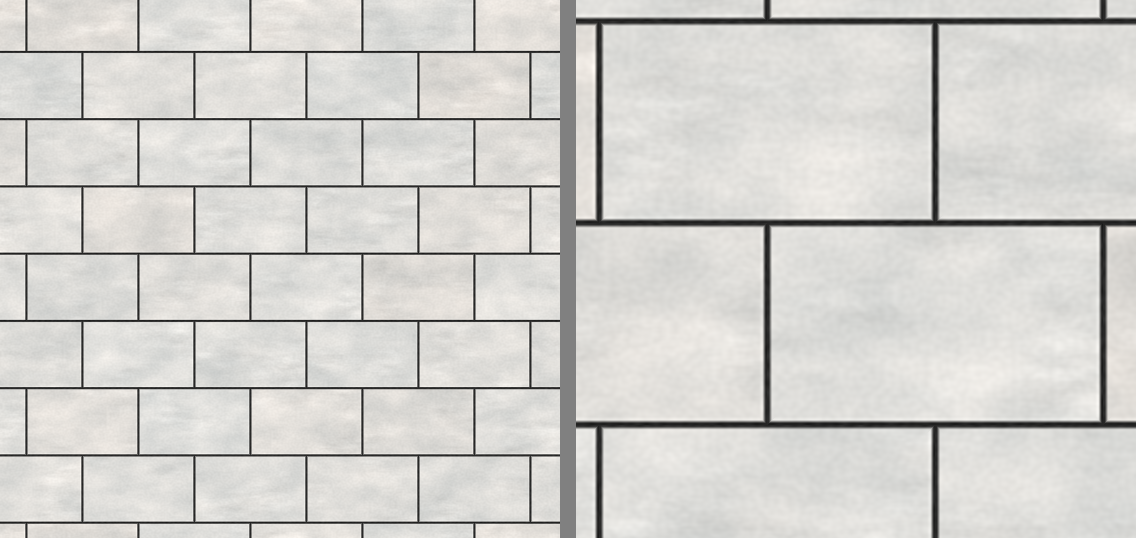
Left: the whole. Right: its middle third, enlarged.
Give the GLSL for this texture, as a Shadertoy shader.

```glsl
// Pale stone tiles in a half-offset running bond with thin dark joints.
// Each tile draws its own clouds, streaks and grain from gradient noise seeded
// by its wrapped cell number, so the pattern tiles in both directions.

#define GRID vec2(5.0, 8.0)              // tiles across, rows up
#define SHIFT vec2(0.236, 0.228)         // position of the first joints, in tiles
#define JOINT_HALF 0.0019                // half width of a joint, in canvas widths
#define JOINT_SOFT 0.0013                // softness of the joint edge
#define BEVEL 0.0052                     // outer reach of the light tile rim
#define STONE vec3(0.873, 0.866, 0.850)
#define GROUT vec3(0.125, 0.125, 0.123)
#define TONE_VARIATION 0.022             // brightness change between tiles
#define WARMTH_VARIATION 0.016           // hue change between tiles
#define CLOUD_DEPTH 0.070
#define STREAK_DEPTH 0.065
#define GRAIN_DEPTH 0.030

vec2 hash2(vec2 p) {
    vec3 h = fract(p.xyx * vec3(0.1031, 0.1030, 0.0973));
    h += dot(h, h.yzx + 33.33);
    return fract((h.xx + h.yz) * h.zy);
}

float cornerSlope(vec2 cell, vec2 corner, vec2 f) {
    float angle = 6.2832 * hash2(cell + corner).x;
    return dot(vec2(cos(angle), sin(angle)), f - corner);
}

float gradientNoise(vec2 p) {
    vec2 cell = floor(p), f = p - cell;
    vec2 u = f * f * f * (f * (f * 6.0 - 15.0) + 10.0);
    float low = mix(cornerSlope(cell, vec2(0, 0), f), cornerSlope(cell, vec2(1, 0), f), u.x);
    float high = mix(cornerSlope(cell, vec2(0, 1), f), cornerSlope(cell, vec2(1, 1), f), u.x);
    return mix(low, high, u.y);
}

float fbm(vec2 p) {
    float sum = 0.0, amplitude = 1.0;
    for (int i = 0; i < 4; i++) {
        sum += amplitude * gradientNoise(p);
        p = p * 2.03 + 17.3;
        amplitude *= 0.55;
    }
    return sum;
}

// Colour of the stone face; q is measured in tile heights
vec3 stoneFace(vec2 q, vec2 id) {
    vec2 seed = hash2(id + 3.7);
    vec2 origin = floor(hash2(id + 11.3) * 200.0);
    float clouds = fbm(q * vec2(1.3, 2.1) + origin);
    float streaks = fbm(q * vec2(1.8, 7.0) + origin + 41.0);
    float patches = smoothstep(-0.25, 0.5, fbm(q * vec2(1.0, 1.5) + origin + 83.0));
    float grain = gradientNoise(q * vec2(26.0, 30.0) + origin);

    float tone = (seed.x - 0.5) * TONE_VARIATION + clouds * CLOUD_DEPTH
               + streaks * patches * STREAK_DEPTH + grain * GRAIN_DEPTH;
    float warmth = (seed.y - 0.5) * WARMTH_VARIATION + clouds * 0.012;
    return STONE + tone + warmth * vec3(1.0, 0.0, -0.6);
}

void mainImage(out vec4 fragColor, in vec2 fragCoord) {
    vec2 uv = fragCoord / iResolution.xy;
    float pixel = 1.0 / iResolution.x;
    vec2 tileSize = vec2(1.0, iResolution.y / iResolution.x) / GRID;

    // Running bond: even rows move by half a tile
    vec2 p = uv * GRID - SHIFT;
    float evenRow = 1.0 - mod(floor(p.y), 2.0);
    p.x -= 0.5 * evenRow;
    vec2 id = mod(floor(p), GRID);
    vec2 local = fract(p);

    // Distance to the joints on each axis, in canvas widths
    vec2 edge = (0.5 - abs(local - 0.5)) * tileSize;
    float d = min(edge.x, edge.y);
    float soft = max(JOINT_SOFT, 0.7 * pixel);

    vec2 q = local * tileSize / tileSize.y;
    vec3 color = stoneFace(q, id);

    // Light rim, strongest along the right and lower edges
    bool lit = edge.x < edge.y ? local.x > 0.5 : local.y < 0.5;
    float rim = 1.0 - smoothstep(BEVEL - 2.0 * soft, BEVEL, d);
    color += rim * (lit ? 0.055 : 0.015);

    // Dark joint with a little roughness
    float roughness = gradientNoise(q * 22.0 + id * 31.0);
    vec3 grout = GROUT + 0.06 * roughness + (lit ? 0.0 : 0.03);
    float joint = 1.0 - smoothstep(JOINT_HALF - soft, JOINT_HALF + soft, d);
    color = mix(color, grout, joint);

    fragColor = vec4(clamp(color, 0.0, 1.0), 1.0);
}
```
